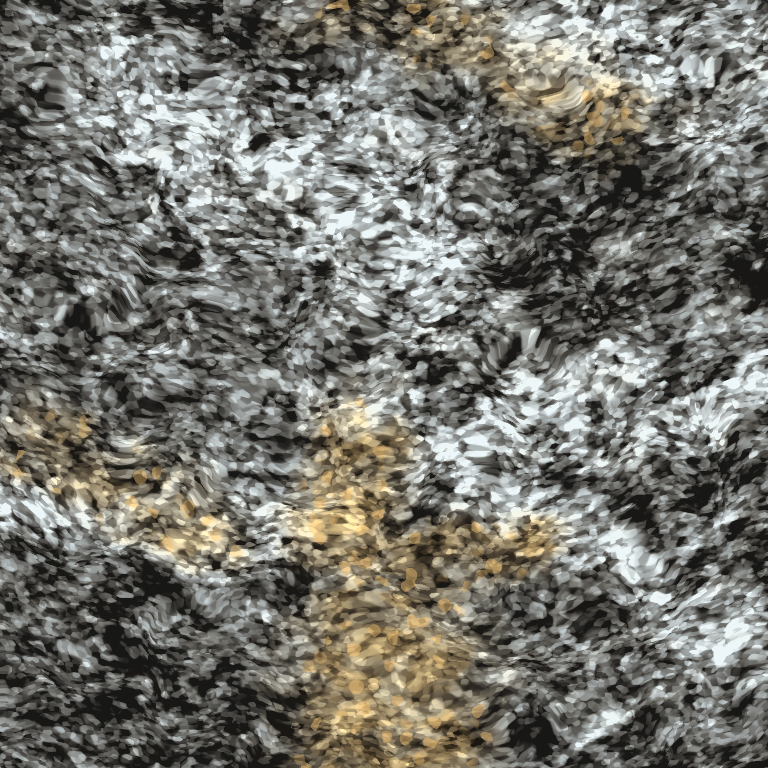
Give the GLSL for this texture, as a WebGL 1 fragment shader.

```glsl
precision highp float;
// Weathered grainy rock: dark schist, pale mineral veins and an ochre stain.

uniform vec2 u_resolution;

const vec3 SHADOW_TINT = vec3(1.02, 1.00, 0.94);
const vec3 LIGHT_TINT = vec3(0.96, 1.00, 1.005);
const vec3 OCHRE_TINT = vec3(1.17, 0.99, 0.71);
const vec3 GOLD = vec3(0.84, 0.68, 0.42);

vec3 hash3(vec2 cell) {
  vec3 h = fract(cell.xyx * vec3(0.1031, 0.1030, 0.0973));
  h += dot(h, h.yxz + 33.33);
  return fract((h.xxy + h.yzz) * h.zyx);
}

// Soft cellular noise: every cell has a random tone, blended at its border.
float facets(vec2 p, float hardness) {
  vec2 cell = floor(p);
  vec2 local = fract(p);
  float total = 0.0;
  float weights = 0.0001;
  for (int j = -1; j <= 1; j++) {
    for (int i = -1; i <= 1; i++) {
      vec2 offset = vec2(float(i), float(j));
      vec3 rnd = hash3(cell + offset + 50.0);
      vec2 d = offset + rnd.xy - local;
      float w = exp(-hardness * dot(d, d));
      total += w * rnd.z;
      weights += w;
    }
  }
  return total / weights;
}

// The same noise, centred on zero.
float relief(vec2 p, float hardness) {
  return facets(p, hardness) - 0.5;
}

vec2 warp(vec2 p, float scale, float amount) {
  vec2 s = p * scale;
  return p + amount * vec2(relief(s, 5.0), relief(s + 17.3, 5.0));
}

// Soft stripe around the segment from a to b.
float band(vec2 p, vec2 a, vec2 b, float width) {
  vec2 ab = b - a;
  float t = clamp(dot(p - a, ab) / dot(ab, ab), 0.0, 1.0);
  float d = length(p - a - ab * t) / width;
  return exp(-d * d * d);
}

float paleVeins(vec2 p) {
  float v = 0.85 * band(p, vec2(0.20, 0.87), vec2(0.54, 0.67), 0.10);
  v = max(v, 0.60 * band(p, vec2(0.50, 0.65), vec2(0.49, 0.45), 0.11));
  v = max(v, 1.05 * band(p, vec2(0.56, 0.43), vec2(1.02, 0.485), 0.045));
  v = max(v, 0.85 * band(p, vec2(0.00, 0.37), vec2(0.45, 0.29), 0.055));
  v = max(v, 0.85 * band(p, vec2(0.55, 0.41), vec2(1.00, 0.18), 0.055));
  v = max(v, 0.80 * band(p, vec2(0.68, 0.98), vec2(1.00, 0.91), 0.09));
  return v;
}

float ochreStain(vec2 p) {
  float o = band(p, vec2(0.49, 0.00), vec2(0.50, 0.19), 0.13);
  o = max(o, 0.9 * band(p, vec2(0.40, 0.30), vec2(0.72, 0.27), 0.05));
  o = max(o, 0.8 * band(p, vec2(0.48, 0.32), vec2(0.49, 0.41), 0.07));
  o = max(o, 0.6 * band(p, vec2(0.45, 0.98), vec2(0.80, 0.85), 0.06));
  return max(o, 0.6 * band(p, vec2(0.02, 0.43), vec2(0.24, 0.33), 0.045));
}

// Thin rising cracks filled with pale mineral.
float cracks(vec2 p) {
  float c = 0.6 * band(p, vec2(0.72, 0.57), vec2(0.93, 0.59), 0.006);
  for (int i = 0; i < 2; i++) {
    vec2 start = vec2(0.72, 0.0) + float(i) * vec2(0.18, 0.29);
    c = max(c, band(p, start, start + vec2(0.13, 0.10), 0.008));
  }
  return c;
}

void main() {
  vec2 uv = gl_FragCoord.xy / u_resolution;
  vec2 bent = warp(warp(uv, 6.0, 0.09), 19.0, 0.045);
  vec2 rough = warp(bent, 55.0, 0.018);

  // Grain runs sideways, sinking on the left and rising on the right.
  vec2 flow = warp(uv, 14.0, 0.025);
  flow.y += 0.28 * flow.x * (1.0 - flow.x);
  flow.x *= 0.62;

  float pale = paleVeins(rough);
  float ochre = ochreStain(rough);

  float clouds = 0.20 * relief(flow * 11.0, 7.0) + 0.24 * relief(flow * 24.0 + 5.0, 9.0);
  float grain = 0.36 * relief(flow * 48.0 + 9.0, 12.0)
              + 0.58 * relief(flow * 95.0 + 21.0, 14.0)
              + 0.48 * relief(flow * 180.0 + 37.0, 14.0);
  float sparkle = smoothstep(0.84, 0.97, facets(flow * 125.0 + 61.0, 18.0));

  float tone = 0.32 + 0.37 * pale;
  tone = mix(tone, 0.50, 0.75 * ochre);
  tone += clouds + grain * mix(0.82, 1.15, pale) * (1.0 - 0.25 * ochre);
  tone += 0.22 * sparkle + 0.25 * cracks(warp(uv, 30.0, 0.015));
  tone = clamp(tone, 0.09, 0.97);

  // Cool highlights, warm shadows, patchy ochre.
  vec3 color = tone * mix(SHADOW_TINT, LIGHT_TINT, smoothstep(0.2, 0.75, tone));
  float patches = 0.45 + 0.9 * facets(flow * 40.0 + 83.0, 10.0);
  float stain = clamp(ochre * patches + 0.16 * relief(flow * 30.0 + 97.0, 8.0), 0.0, 1.0);
  color *= mix(vec3(1.0), OCHRE_TINT, stain);

  float flecks = smoothstep(0.78, 0.92, facets(uv * 62.0 + 113.0, 20.0));
  color = mix(color, GOLD * (0.75 + 0.5 * tone), 0.65 * flecks * smoothstep(0.2, 0.6, ochre));
  gl_FragColor = vec4(clamp(color, 0.0, 1.0), 1.0);
}
```
